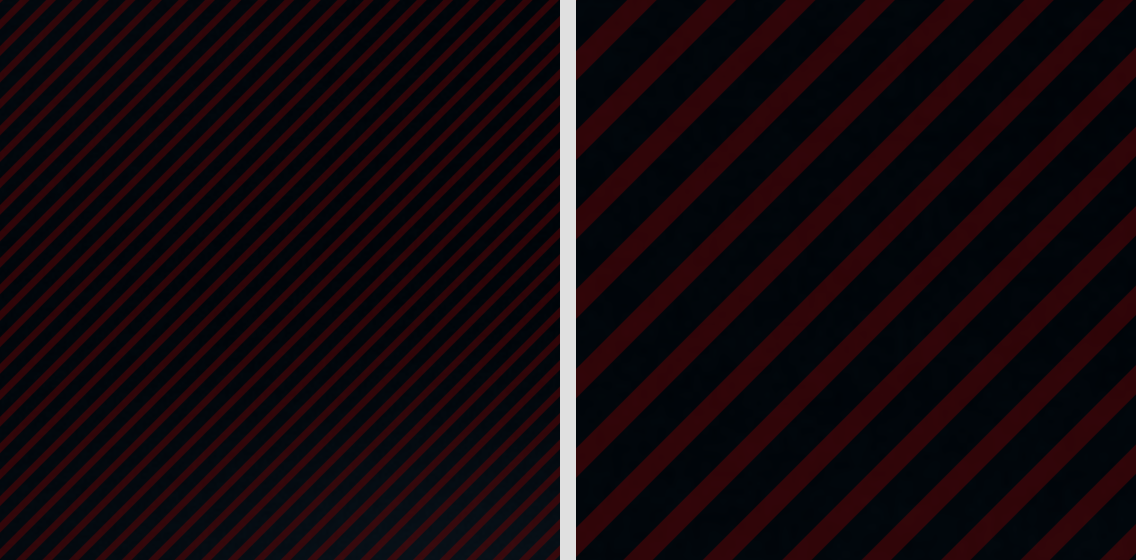
Left: the whole. Right: its middle third, enlarged.
Reproduce this pattern procedurally as a WebGL 1 fragment shader.

```glsl
precision highp float;
// Thin dark red diagonal stripes on a near-black blue ground.
// The stripes repeat along x - y; soft radial glows light the lower right
// and the upper left, and layered value noise adds a faint cloth grain.

uniform vec2 u_resolution;

const float REPEATS = 21.15;      // stripes along each canvas edge
const float PHASE = 0.93;         // stripe centre, in periods from the top left
const float STRIPE_WIDTH = 0.37;  // share of one period

const vec3 GROUND = vec3(0.000, 0.019, 0.037);
const vec3 GROUND_GLOW = vec3(0.030, 0.046, 0.058);
const vec3 RED = vec3(0.186, 0.017, 0.030);
const vec3 RED_GLOW = vec3(0.034, 0.022, 0.024);

float hash(vec2 p) {
  vec3 q = fract(vec3(p.xyx) * 0.1031);
  q += dot(q, q.yzx + 33.33);
  return fract((q.x + q.y) * q.z);
}

float valueNoise(vec2 p) {
  vec2 cell = floor(p);
  vec2 f = fract(p);
  f = f * f * (3.0 - 2.0 * f);
  float low = mix(hash(cell), hash(cell + vec2(1.0, 0.0)), f.x);
  float high = mix(hash(cell + vec2(0.0, 1.0)), hash(cell + 1.0), f.x);
  return mix(low, high, f.y);
}

// Centred noise: fine grain over broader worn patches.
float clothGrain(vec2 uv) {
  float fine = valueNoise(uv * 190.0) - 0.5;
  float broad = valueNoise(uv * vec2(46.0, 70.0) + 17.0) - 0.5;
  return 0.6 * fine + 0.4 * broad;
}

// Antialiased coverage of a stripe centred on every whole coordinate.
float stripeMask(float coord, float width, float blur) {
  float fromCentre = abs(fract(coord + 0.5) - 0.5);
  return 1.0 - smoothstep(-blur, blur, fromCentre - 0.5 * width);
}

float glow(vec2 uv, vec2 centre, vec2 radius) {
  vec2 d = (uv - centre) / radius;
  return exp(-dot(d, d));
}

void main() {
  vec2 uv = gl_FragCoord.xy / u_resolution;

  // Diagonal stripes rising to the right
  float coord = (uv.x + 1.0 - uv.y) * REPEATS - PHASE;
  float pixel = REPEATS * length(1.0 / u_resolution);
  float stripe = stripeMask(coord, STRIPE_WIDTH, 0.75 * pixel);

  // Uneven light
  float light = glow(uv, vec2(0.78, -0.06), vec2(0.52, 0.30))
              + 0.28 * glow(uv, vec2(0.05, 1.0), vec2(0.50, 0.40))
              + 0.25 * glow(uv, vec2(0.0, 0.0), vec2(0.35, 0.35));

  // Colour and grain
  vec3 ground = GROUND + GROUND_GLOW * light;
  vec3 red = RED + RED_GLOW * light;
  vec3 color = mix(ground, red, stripe);
  color += clothGrain(uv) * mix(vec3(0.006, 0.015, 0.016), vec3(0.016, 0.006, 0.008), stripe);

  gl_FragColor = vec4(clamp(color, 0.0, 1.0), 1.0);
}
```
